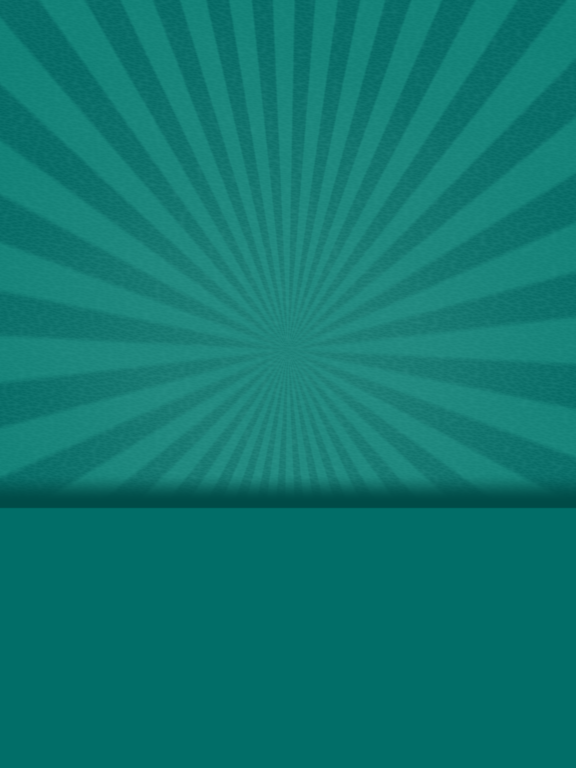
Reproduce this background procedurally as a Shadertoy shader.

```glsl
#define RAYS 32.0
#define RAY_STRETCH 1.62
#define RAY_TILT 0.02
#define CENTER vec2(0.0, 0.5443)
#define FLOOR_TOP 0.3385
#define SHADOW_HEIGHT 0.046
#define GRAIN 0.05
#define WEAR 0.008

const vec3 FLOOR_COLOR = vec3(0.002, 0.432, 0.408);
const vec3 SHADOW_COLOR = vec3(0.0, 0.295, 0.28);
const vec3 LIGHT_INNER = vec3(0.137, 0.545, 0.508);
const vec3 LIGHT_OUTER = vec3(0.070, 0.510, 0.470);
const vec3 DARK_INNER = vec3(0.125, 0.505, 0.472);
const vec3 DARK_OUTER = vec3(0.035, 0.430, 0.410);

vec2 hash2(vec2 p) {
    vec3 q = fract(vec3(p.xyx) * vec3(0.1031, 0.1030, 0.0973));
    q += dot(q, q.yzx + 33.33);
    return fract((q.xx + q.yz) * q.zy);
}

// Distance to the nearest scattered point
float cellular(vec2 p) {
    vec2 cell = floor(p), local = fract(p);
    float nearest = 2.0;
    for (int y = -1; y <= 1; y++)
        for (int x = -1; x <= 1; x++) {
            vec2 offset = vec2(x, y);
            vec2 toPoint = offset + hash2(cell + offset + 100.0) - local;
            nearest = min(nearest, dot(toPoint, toPoint));
        }
    return sqrt(nearest);
}

// Broad, gently slanted patches of wear
float wear(vec2 p) {
    float sum = 0.0, amplitude = 0.5;
    vec2 q = vec2(p.x * 5.0, p.y * 13.0 + p.x * 3.0);
    for (int i = 0; i < 4; i++) {
        sum += amplitude * sin(q.x + 1.7 * sin(q.y)) * sin(q.y + sin(q.x * 0.7));
        q = mat2(0.96, 0.28, -0.28, 0.96) * q * 1.9 + 2.3;
        amplitude *= 0.6;
    }
    return sum;
}

void mainImage(out vec4 fragColor, in vec2 fragCoord) {
    // Height spans 0 to 1, x is zero on the middle axis
    vec2 p = vec2(fragCoord.x - 0.5 * iResolution.x, fragCoord.y) / iResolution.y;
    float pixel = 1.0 / iResolution.y;
    vec2 fromCenter = p - CENTER;
    float radius = length(fromCenter);

    // Sunburst, squeezed toward the vertical axis
    float angle = atan(fromCenter.x * RAY_STRETCH, fromCenter.y) + RAY_TILT;
    float wave = cos(angle * RAYS);
    float soft = 0.08 + RAYS * RAY_STRETCH * pixel / max(radius, pixel);
    float ray = smoothstep(-soft, soft, -wave - 0.05);
    float outer = smoothstep(0.05, 0.58, radius);
    vec3 light = mix(LIGHT_INNER, LIGHT_OUTER, outer);
    vec3 dark = mix(DARK_INNER, DARK_OUTER, smoothstep(0.0, 0.5, radius));
    vec3 color = mix(light, dark, ray);

    // Chalky surface: fine slanted flecks over broad wear
    vec2 slanted = vec2(p.x, p.y + 0.12 * p.x);
    float flecks = cellular(slanted * vec2(130.0, 330.0)) - 0.48;
    color += flecks * GRAIN * mix(0.6, 1.0, ray);
    color += wear(p) * WEAR * vec3(1.3, 1.0, 1.0);

    // Soft shadow above the floor edge
    float above = p.y - FLOOR_TOP;
    float shadow = 1.0 - smoothstep(0.008, SHADOW_HEIGHT, above);
    color = mix(color, SHADOW_COLOR, shadow);

    // Flat floor
    color = mix(FLOOR_COLOR, color, smoothstep(-pixel, pixel, above));
    fragColor = vec4(clamp(color, 0.0, 1.0), 1.0);
}
```
